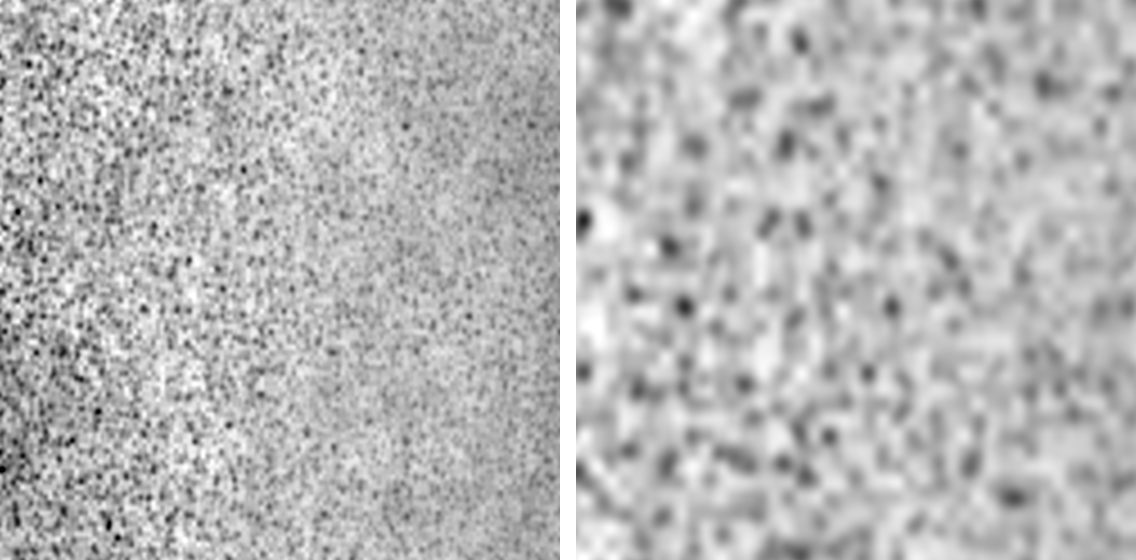
Left, the full canvas; right, a detail of the centre.
A three.js fragment shader for this texture:

```glsl
// Grey speckled film: small soft dark grains scattered over a pale ground.
// Jittered gaussian spots and fine value noise form the grain, which is
// strongest at the left; broad gradients and faint streaks shade the ground.
varying vec2 vUv;

float hash(vec2 p) {
  vec3 q = fract(p.xyx * 0.1031);
  q += dot(q, q.yzx + 33.33);
  return fract((q.x + q.y) * q.z);
}

// Smooth value noise from 0 to 1.
float noise(vec2 p) {
  vec2 cell = floor(p);
  vec2 f = fract(p);
  f = f * f * (3.0 - 2.0 * f);
  float low = mix(hash(cell), hash(cell + vec2(1.0, 0.0)), f.x);
  float high = mix(hash(cell + vec2(0.0, 1.0)), hash(cell + 1.0), f.x);
  return mix(low, high, f.y);
}

// Sum of soft spots, one of random weight per jittered cell.
float spots(vec2 p) {
  vec2 home = floor(p);
  float sum = 0.0;
  for (int j = -1; j <= 1; j++) {
    for (int i = -1; i <= 1; i++) {
      vec2 cell = home + vec2(float(i), float(j));
      vec2 jitter = vec2(hash(cell + 17.0), hash(cell + 91.0));
      vec2 d = (p - cell - jitter) * vec2(1.08, 0.93);
      sum += hash(cell + 203.0) * exp(-dot(d, d) / 0.17);
    }
  }
  return sum;
}

// Broad light and shade: bright middle, dull right, dark lower left.
float groundTone(vec2 uv) {
  float middle = smoothstep(0.0, 0.35, uv.x) * (1.0 - smoothstep(0.6, 0.95, uv.x));
  float corner = exp(-uv.x * 9.0) * (1.0 - smoothstep(0.1, 0.9, uv.y));
  float rightEdge = smoothstep(0.93, 1.0, uv.x);
  float tone = 0.663 + 0.075 * middle - 0.15 * corner - 0.03 * rightEdge;
  tone += 0.07 * (noise(uv * vec2(17.0, 4.0) + 40.0) - 0.5);
  tone += 0.10 * (noise(uv * vec2(15.0, 11.0) + 70.0) - 0.5);
  return tone;
}

void main() {
  // Grain: dark spots, clumps and fine mottling.
  float grain = 0.34 * (0.27 - spots(vUv * 62.0 + 5.0));
  grain += 0.15 * (noise(vUv * vec2(66.0, 54.0) + 300.0) - 0.5);
  grain += 0.25 * (noise(vUv * vec2(124.0, 108.0) + 500.0) - 0.5);

  // The grain fades towards the right.
  float strength = mix(1.45, 0.6, smoothstep(-0.1, 0.95, vUv.x));
  strength *= 0.85 + 0.3 * noise(vUv * 7.0 + 130.0);

  float grey = groundTone(vUv) + grain * strength;
  gl_FragColor = vec4(vec3(clamp(grey, 0.0, 1.0)), 1.0);
}
```
